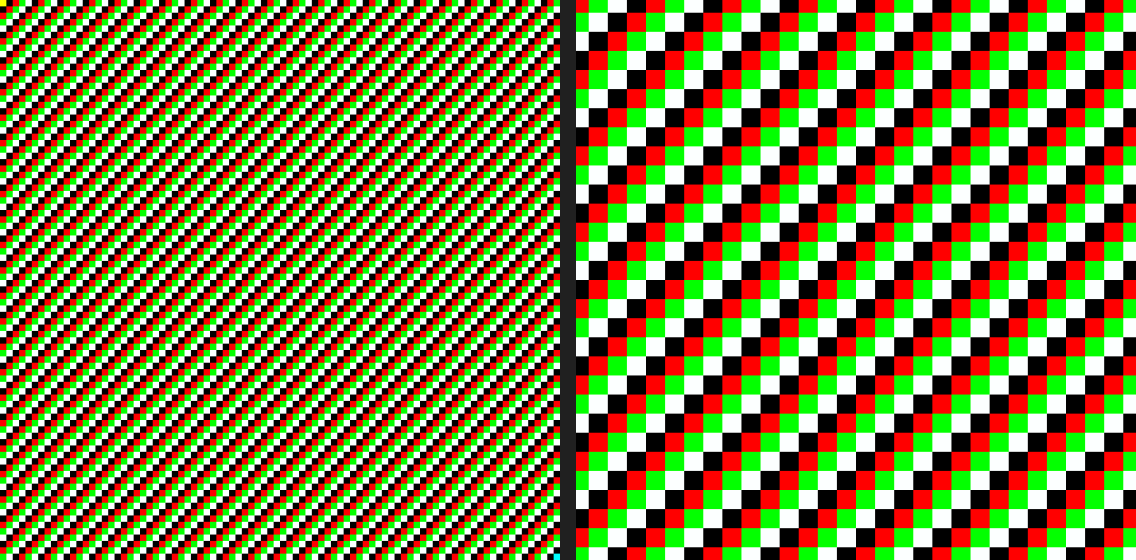
Left: the whole. Right: its middle third, enlarged.
Write a WebGL 1 fragment shader that draws this pattern.

```glsl
precision highp float;
// Stair-stepped diagonal stripes of square cells in four colours, with two odd corner cells.

uniform vec2 u_resolution;

const float REPEATS = 22.0;         // colour cycles across and down
const float CYCLE = 4.0;            // cells in one cycle
const float CELLS = REPEATS * CYCLE;
const float PHASE = 2.0;            // column of the first black cell in the bottom row
const float EDGE_PIXELS = 1.0;      // width of the smoothed cell edge

const vec3 BLACK = vec3(0.0);
const vec3 RED = vec3(1.0, 0.0, 0.0);
const vec3 GREEN = vec3(0.01, 1.0, 0.0);
const vec3 WHITE = vec3(0.99, 1.0, 1.0);
const vec3 TOP_LEFT = vec3(1.0, 1.0, 0.0);
const vec3 BOTTOM_RIGHT = vec3(0.0, 1.0, 1.0);

// True when two whole-numbered cells coincide.
bool sameCell(vec2 a, vec2 b) {
  return all(lessThan(abs(a - b), vec2(0.5)));
}

// Flat colour of one cell; indices wrap so that opposite edges join.
vec3 cellColor(vec2 index) {
  vec2 cell = mod(index, CELLS);
  if (sameCell(cell, vec2(0.0, CELLS - 1.0))) return TOP_LEFT;
  if (sameCell(cell, vec2(CELLS - 1.0, 0.0))) return BOTTOM_RIGHT;

  // Each row shifts the colour cycle one cell to the right of the row below.
  float stripe = mod(cell.x - cell.y - PHASE, CYCLE);
  if (stripe < 0.5) return BLACK;
  if (stripe < 1.5) return RED;
  if (stripe < 2.5) return GREEN;
  return WHITE;
}

void main() {
  // Nearest four cells, counted from their centres.
  vec2 grid = gl_FragCoord.xy / u_resolution * CELLS - 0.5;
  vec2 base = floor(grid);

  // Blend only across a narrow band along the shared edges.
  vec2 edge = EDGE_PIXELS * CELLS / u_resolution;
  vec2 blend = clamp((fract(grid) - 0.5) / edge + 0.5, 0.0, 1.0);

  vec3 lower = mix(cellColor(base), cellColor(base + vec2(1.0, 0.0)), blend.x);
  vec3 upper = mix(cellColor(base + vec2(0.0, 1.0)), cellColor(base + 1.0), blend.x);
  gl_FragColor = vec4(mix(lower, upper, blend.y), 1.0);
}
```
